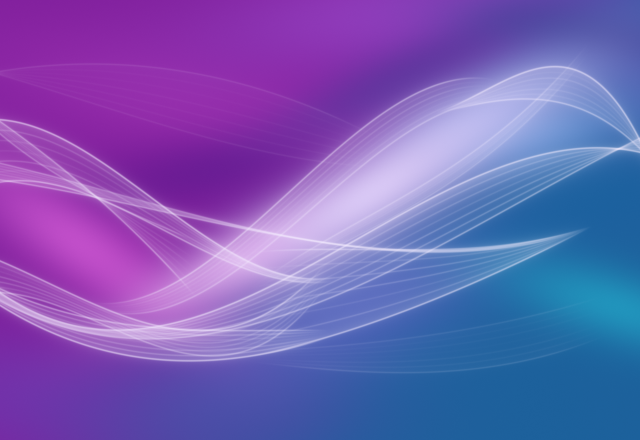
Give the GLSL for this background, as a WebGL 2 fragment shader.

```glsl
#version 300 es
precision highp float;

uniform vec2 u_resolution;
out vec4 outColor;

float hash(vec2 p) {
    vec3 q = fract(p.xyx * vec3(0.1031, 0.1030, 0.0973));
    q += dot(q, q.yzx + 33.33);
    return fract((q.x + q.y) * q.z);
}

// Soft rotated ellipse; radius is in canvas heights
float glow(vec2 p, vec2 center, vec2 radius, float angle) {
    vec2 q = (p - center) * vec2(u_resolution.x / u_resolution.y, 1.0);
    float c = cos(angle), s = sin(angle);
    q = vec2(c * q.x + s * q.y, c * q.y - s * q.x) / radius;
    return exp(-dot(q, q));
}

// Cubic through four heights at evenly spaced t = 0, 1/3, 2/3, 1
float cubicHeight(float t, vec4 h) {
    float u = 3.0 * t, a = u - 1.0, b = u - 2.0, c = u - 3.0;
    return dot(h, vec4(-a * b * c / 6.0, u * b * c * 0.5, -u * a * c * 0.5, u * a * b / 6.0));
}

// Light of a translucent veil spun from strands between two curves
float ribbon(vec2 p, float x0, float x1, vec4 a, vec4 b) {
    float t = (p.x - x0) / (x1 - x0);
    if (t < 0.0 || t > 1.0) return 0.0;
    float fade = x0 > 0.0 ? smoothstep(0.0, 0.25, t) : 1.0;
    fade *= x1 < 1.0 ? smoothstep(1.0, 0.82, t) : 1.0;
    float aspect = u_resolution.x / u_resolution.y;
    float width = max(0.0021, 0.75 / u_resolution.y);
    float light = 0.0;

    for (int i = 0; i < 7; i++) {
        float k = float(i) / 6.0;
        vec4 curve = mix(a, b, k);
        float h = cubicHeight(t, curve);
        float slope = (cubicHeight(t + 0.01, curve) - h) / (0.01 * (x1 - x0) * aspect);
        float d = abs(p.y - h) * inversesqrt(1.0 + slope * slope);
        float strength = i == 0 ? 0.75 : i == 6 ? 0.5 : 0.04 + 0.2 * hash(vec2(float(i) * 7.0, a.x * 91.0 + b.z * 57.0));
        light += strength * (exp(-d * d / (width * width)) + 0.18 * exp(-d / 0.009));
    }

    float ha = cubicHeight(t, a), hb = cubicHeight(t, b);
    float low = min(ha, hb), high = max(ha, hb);
    float inside = smoothstep(-0.002, 0.002, p.y - low) * smoothstep(-0.002, 0.002, high - p.y);
    float nearEdge = exp(-abs(p.y - ha) / 0.035);
    return fade * (light + inside * (0.07 + 0.13 * nearEdge));
}

vec3 background(vec2 p) {
    // Diagonal sweep from purple to blue
    vec3 c = mix(vec3(0.50, 0.12, 0.61), vec3(0.11, 0.38, 0.61),
                 smoothstep(-0.33, 0.28, p.x - 0.30 - 0.55 * p.y));

    // Upper violet folds
    c = mix(c, vec3(0.60, 0.18, 0.68), 0.8 * glow(p, vec2(0.28, 0.77), vec2(0.50, 0.14), -0.2));
    c = mix(c, vec3(0.58, 0.26, 0.76), 0.8 * glow(p, vec2(0.61, 0.97), vec2(0.45, 0.13), 0.12));
    c = mix(c, vec3(0.34, 0.36, 0.70), 0.8 * glow(p, vec2(0.99, 0.86), vec2(0.30, 0.20), -0.3));
    c = mix(c, vec3(0.40, 0.10, 0.57), 0.8 * glow(p, vec2(0.33, 0.61), vec2(0.30, 0.08), 0.15));
    c = mix(c, vec3(0.36, 0.20, 0.61), 0.8 * glow(p, vec2(0.66, 0.84), vec2(0.36, 0.065), 0.42));
    c = mix(c, vec3(0.26, 0.27, 0.60), 0.7 * glow(p, vec2(0.93, 0.92), vec2(0.28, 0.06), -0.15));

    // Lower violet and blue depths
    c = mix(c, vec3(0.45, 0.20, 0.68), 0.8 * glow(p, vec2(0.05, 0.10), vec2(0.40, 0.15), -0.1));
    c = mix(c, vec3(0.27, 0.30, 0.64), 0.7 * glow(p, vec2(0.35, 0.05), vec2(0.35, 0.15), 0.0));
    c = mix(c, vec3(0.34, 0.40, 0.75), 0.85 * glow(p, vec2(0.56, 0.32), vec2(0.38, 0.15), 0.45));
    c = mix(c, vec3(0.10, 0.38, 0.62), 0.8 * glow(p, vec2(0.93, 0.55), vec2(0.34, 0.12), 0.2));
    c = mix(c, vec3(0.13, 0.60, 0.75), 0.9 * glow(p, vec2(0.97, 0.30), vec2(0.27, 0.08), -0.3));

    // Pink to lavender beam
    c = mix(c, vec3(0.80, 0.34, 0.82), 0.85 * glow(p, vec2(0.13, 0.44), vec2(0.30, 0.09), -0.6));
    c = mix(c, vec3(0.45, 0.62, 0.86), 0.75 * glow(p, vec2(0.84, 0.69), vec2(0.22, 0.08), 0.25));
    c = mix(c, vec3(0.70, 0.72, 0.94), 0.85 * glow(p, vec2(0.75, 0.73), vec2(0.28, 0.09), 0.45));
    c = mix(c, vec3(0.88, 0.64, 0.92), 0.85 * glow(p, vec2(0.39, 0.42), vec2(0.28, 0.075), 0.48));
    return mix(c, vec3(0.88, 0.82, 0.98), 0.9 * glow(p, vec2(0.58, 0.56), vec2(0.32, 0.085), 0.54));
}

float ribbons(vec2 p) {
    // Left descent and the long thin thread
    float l = ribbon(p, 0.0, 0.53, vec4(0.728, 0.614, 0.433, 0.373), vec4(0.586, 0.534, 0.407, 0.363));
    l += 0.6 * ribbon(p, 0.0, 0.31, vec4(0.724, 0.610, 0.477, 0.319), vec4(0.696, 0.591, 0.515, 0.449));
    l += 0.6 * ribbon(p, 0.0, 0.927, vec4(0.591, 0.502, 0.433, 0.487), vec4(0.629, 0.510, 0.430, 0.483));

    // Lower left bundle and its pointed tail
    l += 0.8 * ribbon(p, 0.0, 0.52, vec4(0.407, 0.293, 0.253, 0.420), vec4(0.335, 0.255, 0.192, 0.373));
    l += ribbon(p, 0.0, 0.52, vec4(0.306, 0.200, 0.183, 0.236), vec4(0.344, 0.268, 0.249, 0.249));
    l += 0.9 * ribbon(p, 0.38, 0.927, vec4(0.187, 0.257, 0.360, 0.487), vec4(0.425, 0.433, 0.437, 0.487));

    // Rising bands, crest and slanting rays
    l += ribbon(p, 0.0, 1.0, vec4(0.335, 0.293, 0.544, 0.654), vec4(0.316, 0.243, 0.426, 0.686));
    l += 0.7 * ribbon(p, 0.13, 0.78, vec4(0.316, 0.430, 0.705, 0.816), vec4(0.312, 0.363, 0.620, 0.772));
    l += ribbon(p, 0.677, 1.0, vec4(0.743, 0.814, 0.844, 0.681), vec4(0.740, 0.772, 0.760, 0.662));
    l += 0.4 * ribbon(p, 0.39, 0.924, vec4(0.344, 0.502, 0.662, 0.909), vec4(0.335, 0.471, 0.629, 0.886));

    // Faint outer arcs
    l += 0.12 * ribbon(p, 0.0, 0.60, vec4(0.838, 0.852, 0.800, 0.680), vec4(0.830, 0.740, 0.660, 0.620));
    return l + 0.15 * ribbon(p, 0.38, 0.95, vec4(0.180, 0.155, 0.165, 0.240), vec4(0.200, 0.220, 0.260, 0.330));
}

void main() {
    vec2 p = gl_FragCoord.xy / u_resolution;
    vec3 color = mix(background(p), vec3(0.96, 0.93, 1.0), 1.0 - exp(-0.9 * ribbons(p)));
    color += (hash(gl_FragCoord.xy) - 0.5) / 255.0;
    outColor = vec4(color, 1.0);
}
```
